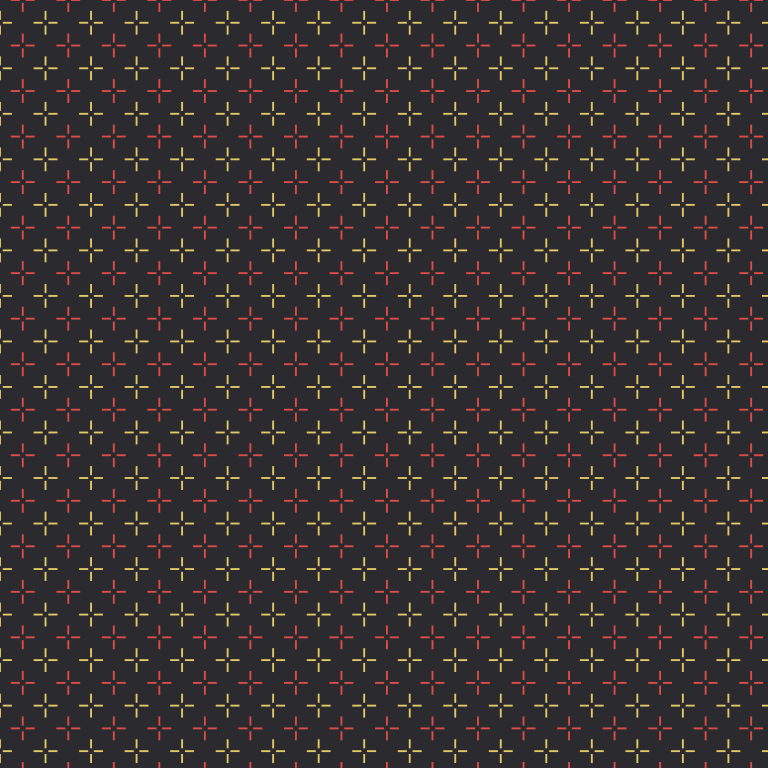
A Shadertoy shader for this pattern:

```glsl
// Two interlocking square lattices of thin open-centred crosses, yellow and
// red, on a dark ground. Each lattice folds space with fract; the four arms
// are boxes whose exact pixel overlap gives smooth edges.

#define REPEATS 16.87      // crosses across and down the canvas
#define ARM_REACH 0.262    // centre to arm tip, in cells
#define ARM_GAP 0.062      // centre to arm start, in cells
#define LINE_WIDTH 0.041   // stroke width, in cells
#define GROUND vec3(0.170, 0.163, 0.184)
#define YELLOW vec3(0.890, 0.790, 0.390)
#define RED vec3(0.870, 0.300, 0.275)

// Fraction of a pixel-wide window at x that lies between lo and hi
float overlap(float x, float lo, float hi, float pixel) {
    float left = max(x - 0.5 * pixel, lo);
    float right = min(x + 0.5 * pixel, hi);
    return max(right - left, 0.0) / pixel;
}

// One opposite pair of arms along the first axis
float armPair(vec2 p, float pixel) {
    float halfWidth = 0.5 * LINE_WIDTH;
    return overlap(abs(p.x), ARM_GAP, ARM_REACH, pixel)
         * overlap(p.y, -halfWidth, halfWidth, pixel);
}

// Crosses centred on every whole lattice point
float crossLattice(vec2 p, float pixel) {
    vec2 cell = fract(p + 0.5) - 0.5;
    return min(armPair(cell, pixel) + armPair(cell.yx, pixel), 1.0);
}

void mainImage(out vec4 fragColor, in vec2 fragCoord) {
    // Lattice coordinates, anchored at the upper left corner
    vec2 fromTop = vec2(fragCoord.x, iResolution.y - fragCoord.y);
    float pixel = REPEATS / iResolution.y;
    vec2 p = fromTop * pixel;

    // Yellow and red lattices are offset from each other by half a cell
    vec3 color = GROUND;
    color = mix(color, YELLOW, crossLattice(p - vec2(0.0, 0.5), pixel));
    color = mix(color, RED, crossLattice(p - vec2(0.5, 0.0), pixel));
    fragColor = vec4(color, 1.0);
}
```
